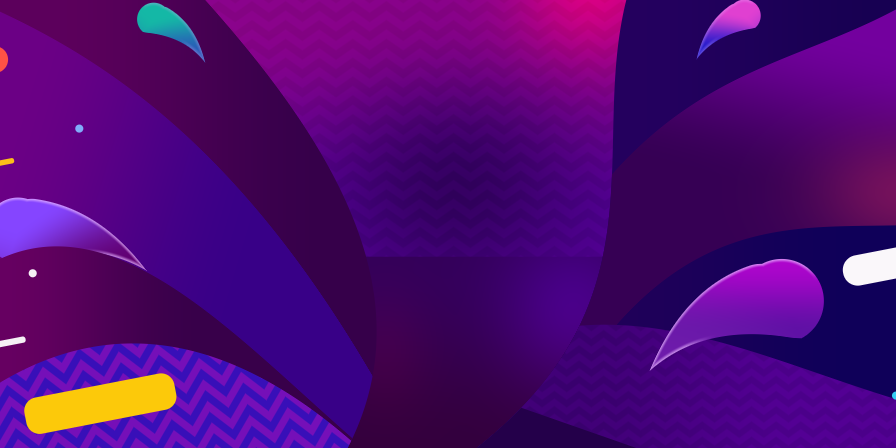
This background is drawn by a WebGL 1 fragment shader. Its source:

```glsl
precision highp float;
// Layered violet waves around a zigzag backdrop, with glossy drops, pills and dots.
// Wave edges are cubic graphs painted back to front; drops are bent round cones,
// pills are rounded boxes, and the zigzags are stripes shifted by a triangle wave.
uniform vec2 u_resolution;

// Cubic through four heights spaced evenly over span
float wave(float x, vec2 span, vec4 h) {
  float s = 3.0 * (x - span.x) / (span.y - span.x);
  float a = s - 1.0, b = s - 2.0, c = s - 3.0;
  return dot(h, vec4(-a * b * c / 6.0, s * b * c / 2.0, -s * a * c / 2.0, s * a * b / 6.0));
}

// Coverage of a signed distance, one pixel soft
float fill(float d) {
  return clamp(0.5 - d * u_resolution.y, 0.0, 1.0);
}

void paint(inout vec3 col, vec3 ink, float d) {
  col = mix(col, ink, fill(d));
}

// Soft bump of light around a centre
float glow(vec2 p, vec2 centre, vec2 size) {
  vec2 q = (p - centre) / size;
  return exp(-dot(q, q));
}

// Chevron stripes: cell is the horizontal and vertical period
float zigzag(vec2 p, vec2 cell, float height) {
  float shift = height * abs(2.0 * fract(p.x / cell.x) - 1.0);
  float stripe = abs(fract((p.y + shift) / cell.y) - 0.5) - 0.25;
  float soft = 1.2 / (u_resolution.y * cell.y);
  return smoothstep(-soft, soft, stripe);
}

float pill(vec2 p, vec2 centre, vec2 halfSize, float radius) {
  vec2 q = mat2(0.98, -0.19, 0.19, 0.98) * (p - centre);
  q = abs(q) - halfSize + radius;
  return length(max(q, 0.0)) + min(max(q.x, q.y), 0.0) - radius;
}

// Bent teardrop: x is distance, y runs from head to tail, z is the side of the bend
vec3 drop(vec2 p, vec2 head, vec2 tail, float radius, float bend) {
  float len = length(tail - head);
  vec2 axis = (tail - head) / len;
  vec2 q = vec2(dot(p - head, axis), dot(p - head, vec2(-axis.y, axis.x)));
  float along = clamp(q.x / len, 0.0, 1.0);
  q.y -= bend * 4.0 * along * (1.0 - along);
  float side = q.y * sign(bend) / radius;
  q.y = abs(q.y);
  float b = radius / len, a = sqrt(1.0 - b * b);
  float k = dot(q, vec2(a, -b));
  float d = dot(q, vec2(b, a)) - radius;
  if (k < 0.0) d = length(q) - radius;
  else if (k > a * len) d = length(q - vec2(len, 0.0));
  return vec3(d, along, side);
}

// Drop with a gradient along its axis and a bright rim on the outer side
void paintDrop(inout vec3 col, vec3 shape, vec3 headInk, vec3 tailInk, float shine) {
  vec3 ink = mix(headInk, tailInk, smoothstep(0.0, 0.9, shape.y - 0.25 * shape.z));
  float rim = smoothstep(-0.009, 0.0, shape.x) * smoothstep(0.0, 0.5, shape.z + shape.y);
  paint(col, mix(ink, vec3(0.9, 0.7, 1.0), shine * rim), shape.x);
}

void main() {
  vec2 p = gl_FragCoord.xy / u_resolution.y;

  // Central backdrop
  vec3 col = mix(vec3(0.32, 0.0, 0.58), vec3(0.53, 0.01, 0.53), smoothstep(0.5, 0.95, p.y));
  col = mix(col, vec3(0.85, 0.0, 0.5), glow(p, vec2(1.32, 1.03), vec2(0.17, 0.16)));
  col = mix(col, vec3(0.19, 0.0, 0.36), 0.95 * glow(p, vec2(1.02, 0.58), vec2(0.27, 0.23)));
  col += vec3(0.025, 0.0, 0.035) * (zigzag(p, vec2(0.075, 0.042), 0.026) - 0.5);
  vec3 floorInk = mix(vec3(0.2, 0.0, 0.24), vec3(0.2, 0.0, 0.35), smoothstep(0.0, 0.4, p.y));
  floorInk += vec3(0.09, 0.0, 0.2) * glow(p, vec2(1.28, 0.3), vec2(0.16, 0.18));
  floorInk += vec3(0.06, 0.0, 0.0) * glow(p, vec2(0.86, 0.22), vec2(0.1, 0.14));
  paint(col, floorInk, p.y - 0.427);

  // Left waves
  float leftEdge = p.x - wave(p.y, vec2(0.0, 1.0), vec4(0.776, 0.836, 0.711, 0.458));
  vec3 plum = mix(vec3(0.36, 0.0, 0.36), vec3(0.21, 0.0, 0.29), smoothstep(0.1, 0.75, p.x));
  paint(col, plum, leftEdge);
  float slope = p.y - wave(p.x, vec2(0.0, 0.828), vec4(0.974, 0.8125, 0.557, 0.167));
  vec3 violet = mix(vec3(0.42, 0.0, 0.52), vec3(0.22, 0.0, 0.53), smoothstep(0.0, 0.65, p.x + 0.3 * (0.7 - p.y)));
  paint(col, violet, max(slope, leftEdge));
  paintDrop(col, drop(p, vec2(0.04, 0.487), vec2(0.327, 0.396), 0.072, 0.035),
    vec3(0.52, 0.27, 1.0), vec3(0.38, 0.0, 0.45), 0.7);
  float hill = p.y - wave(p.x, vec2(0.0, 0.776), vec4(0.422, 0.424, 0.26, 0.031));
  paint(col, mix(vec3(0.4, 0.0, 0.38), vec3(0.22, 0.0, 0.29), smoothstep(0.0, 0.45, p.x)), max(hill, leftEdge));
  float mound = p.y - wave(p.x, vec2(0.0, 0.776), vec4(0.146, 0.232, 0.1875, 0.023));
  vec2 tilted = vec2(p.x + 0.2 * p.y, p.y - 0.2 * p.x);
  vec3 chevrons = mix(vec3(0.22, 0.06, 0.72), vec3(0.46, 0.06, 0.72), zigzag(tilted, vec2(0.088, 0.05), 0.05));
  paint(col, chevrons, max(mound, leftEdge));

  // Right waves
  float rightEdge = wave(p.y, vec2(0.27, 1.0), vec4(1.292, 1.359, 1.37, 1.398)) - p.x;
  paint(col, mix(vec3(0.14, 0.0, 0.37), vec3(0.09, 0.0, 0.32), smoothstep(1.4, 2.0, p.x)), rightEdge);
  float sweep = p.y - wave(p.x, vec2(1.36, 2.0), vec4(0.604, 0.784, 0.885, 0.979));
  vec3 sweepInk = mix(vec3(0.21, 0.0, 0.33), vec3(0.45, 0.0, 0.62), smoothstep(0.55, 0.95, p.y + 0.25 * (p.x - 1.8)));
  sweepInk = mix(sweepInk, vec3(0.5, 0.08, 0.36), 0.85 * glow(p, vec2(2.02, 0.57), vec2(0.2, 0.13)));
  paint(col, sweepInk, max(sweep, rightEdge));
  float bay = p.y - wave(p.x, vec2(1.38, 2.0), vec4(0.279, 0.4375, 0.49, 0.497));
  paint(col, mix(vec3(0.12, 0.0, 0.35), vec3(0.06, 0.0, 0.35), smoothstep(1.4, 1.9, p.x)), max(bay, rightEdge));
  float shore = p.y - wave(p.x, vec2(1.294, 2.0), vec4(0.273, 0.255, 0.1875, 0.109));
  vec3 shoreInk = mix(vec3(0.24, 0.0, 0.45), vec3(0.31, 0.0, 0.56), smoothstep(1.3, 1.8, p.x));
  shoreInk += vec3(0.03, 0.0, 0.04) * (zigzag(p, vec2(0.055, 0.034), 0.02) - 0.5);
  paint(col, shoreInk, max(shore, rightEdge));
  paint(col, vec3(0.14, 0.0, 0.29), max(p.y - 0.096 + 0.35 * (p.x - 1.146), rightEdge));

  // Floating drops
  paintDrop(col, drop(p, vec2(0.343, 0.957), vec2(0.458, 0.86), 0.037, 0.018),
    vec3(0.08, 0.72, 0.65), vec3(0.16, 0.35, 0.72), 0.25);
  paintDrop(col, drop(p, vec2(1.662, 0.965), vec2(1.555, 0.868), 0.036, -0.016),
    vec3(0.88, 0.25, 0.82), vec3(0.12, 0.1, 0.8), 0.3);
  vec3 bigInk = mix(vec3(0.36, 0.06, 0.64), vec3(0.68, 0.02, 0.8), smoothstep(0.25, 0.42, p.y));
  paintDrop(col, drop(p, vec2(1.745, 0.328), vec2(1.45, 0.172), 0.094, -0.045),
    bigInk, mix(bigInk, vec3(0.5, 0.15, 0.7), 0.5), 0.7);

  // Pills, dashes and dots
  paint(col, vec3(0.99, 0.79, 0.04), pill(p, vec2(0.224, 0.099), vec2(0.17, 0.041), 0.03));
  paint(col, vec3(0.98, 0.97, 0.98), pill(p, vec2(2.005, 0.414), vec2(0.125, 0.034), 0.033));
  paint(col, vec3(0.99, 0.75, 0.1), pill(p, vec2(0.0, 0.636), vec2(0.032, 0.006), 0.005));
  paint(col, vec3(0.96, 0.94, 0.96), pill(p, vec2(0.0, 0.232), vec2(0.058, 0.007), 0.006));
  paint(col, vec3(1.0, 0.32, 0.27), length(p - vec2(-0.012, 0.867)) - 0.03);
  paint(col, vec3(0.5, 0.68, 0.98), length(p - vec2(0.177, 0.713)) - 0.009);
  paint(col, vec3(0.96, 0.94, 0.96), length(p - vec2(0.073, 0.39)) - 0.009);
  paint(col, vec3(0.2, 0.8, 0.95), length(p - vec2(2.0, 0.117)) - 0.009);

  gl_FragColor = vec4(col, 1.0);
}
```
